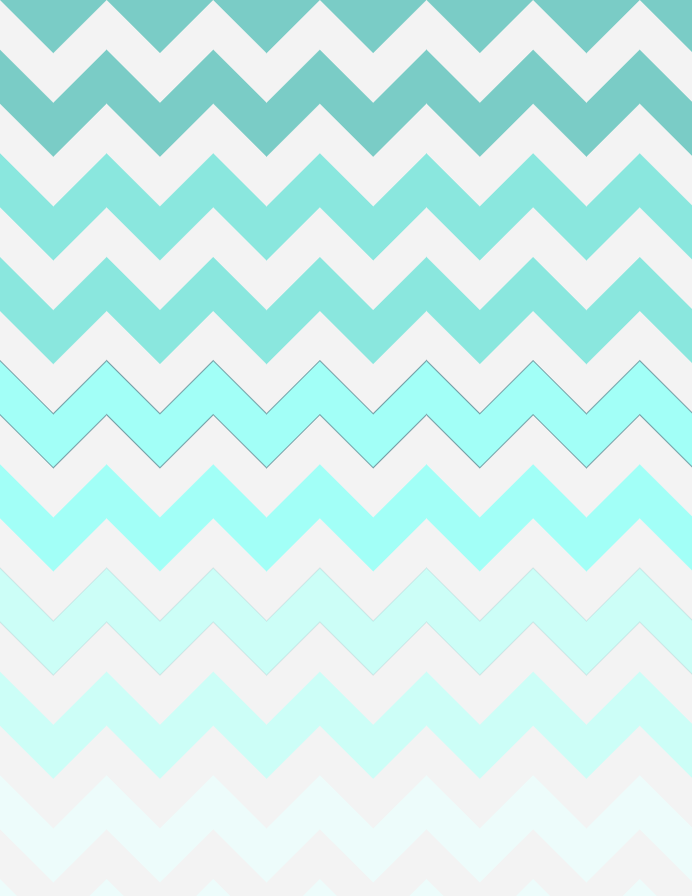
This pattern is drawn by a Shadertoy shader. Its source:

```glsl
const float PERIOD = 0.119;      // zigzag width, in canvas heights
const float AMPLITUDE = 0.0593;  // peak to valley
const float PITCH = 0.1157;      // spacing between bands
const float THICKNESS = 0.0603;  // vertical band thickness
const float HAIRLINE = 0.0006;   // half width of the fine outline

const vec3 PAPER = vec3(0.951, 0.952, 0.952);
const vec3 OUTLINE = vec3(0.36, 0.52, 0.56);

// Drop below the peak: 0 at each peak, AMPLITUDE at each valley
float zigzag(float x, float period, float amplitude) {
    return amplitude * (1.0 - abs(2.0 * fract(x / period) - 1.0));
}

// Two neighbouring bands share each shade, dark to pale
vec3 bandColour(float row) {
    vec3 shades[5] = vec3[5](
        vec3(0.48, 0.80, 0.775),
        vec3(0.54, 0.905, 0.87),
        vec3(0.635, 1.0, 0.97),
        vec3(0.80, 0.995, 0.97),
        vec3(0.93, 0.99, 0.985));
    return shades[int(clamp(floor(row * 0.5), 0.0, 4.0))];
}

// Only a few bands carry a visible outline
float outlineStrength(float row) {
    return row == 4.0 ? 0.75 : row == 6.0 ? 0.15 : 0.0;
}

float coverage(float dist, float pixel) {
    return clamp(0.5 - dist / pixel, 0.0, 1.0);
}

void mainImage(out vec4 fragColor, in vec2 fragCoord) {
    float pixel = 1.0 / iResolution.y;
    vec2 p = vec2(fragCoord.x, iResolution.y - fragCoord.y) * pixel;

    // Straighten the chevrons, then find the nearest band centre
    float depth = p.y - zigzag(p.x, PERIOD, AMPLITUDE) + 0.5 * THICKNESS;
    float row = floor(depth / PITCH + 0.5);

    // Signed distance to the band edge, measured across the slope
    float slope = 2.0 * AMPLITUDE / PERIOD;
    float edge = (abs(depth - row * PITCH) - 0.5 * THICKNESS) / sqrt(1.0 + slope * slope);

    vec3 colour = mix(PAPER, bandColour(row), coverage(edge, pixel));

    // Hairline coverage fades with its width on coarse canvases
    float line = coverage(abs(edge) - HAIRLINE, pixel) * min(1.0, 2.0 * HAIRLINE / pixel);
    colour = mix(colour, OUTLINE, line * outlineStrength(row));

    fragColor = vec4(colour, 1.0);
}
```
